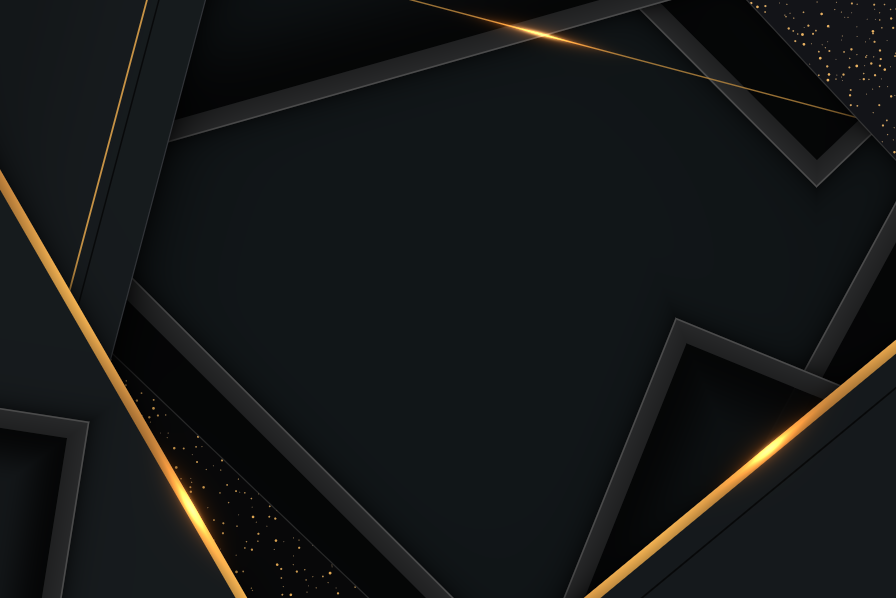
Write a Shadertoy shader that draws this background.

```glsl
const vec3 SLATE = vec3(0.066, 0.085, 0.094);
const vec3 PANEL = vec3(0.088, 0.104, 0.114);
const vec3 PIT = vec3(0.018, 0.020, 0.022);
const vec3 STEEL = vec3(0.145, 0.148, 0.152);
const vec3 GOLD = vec3(0.86, 0.63, 0.29);
const vec3 BRONZE = vec3(0.66, 0.43, 0.20);

// Signed distance to the line a-b, positive on its left
float side(vec2 p, vec2 a, vec2 b) {
    vec2 e = normalize(b - a);
    return e.x * (p.y - a.y) - e.y * (p.x - a.x);
}

float cover(float d, float px) {
    return clamp(d / px + 0.5, 0.0, 1.0);
}

float stroke(float d, float width, float px) {
    return clamp((width - abs(d)) / px + 0.5, 0.0, 1.0) * min(1.0, 2.0 * width / px);
}

vec3 shade(vec3 col, float d, float strength, float reach) {
    return col * (1.0 - strength * exp(min(d, 0.0) / reach));
}

// Steel border with a lit outer rim around a sunken interior
vec3 frame(vec3 col, float d, float depth, vec3 floorCol, float px) {
    const float width = 0.033;
    float inner = d - width;
    col = shade(col, d, 0.45, 0.018);
    vec3 sunken = mix(PIT, floorCol, smoothstep(0.0, depth, inner));
    col = mix(col, sunken, 0.92 * cover(inner, px));
    vec3 metal = STEEL * mix(1.08, 0.85, clamp(d / width, 0.0, 1.0));
    col = mix(col, metal, cover(d, px) * cover(-inner, px));
    return mix(col, vec3(0.34), 0.75 * stroke(d - 0.0015, 0.0013, px));
}

vec2 hash22(vec2 c) {
    vec3 q = fract(c.xyx * vec3(0.1031, 0.1030, 0.0973));
    q += dot(q, q.yzx + 33.33);
    return fract((q.xx + q.yz) * q.zy);
}

// Cellular scatter of small gold grains
vec3 grains(vec2 p, float cell, float density, float px) {
    vec2 id = floor(p / cell);
    vec2 spot = 0.2 + 0.6 * hash22(id);
    vec2 rnd = hash22(id + 71.0);
    float radius = mix(0.0008, 0.0023, rnd.y * rnd.y);
    float d = length(fract(p / cell) - spot) * cell - radius;
    vec3 tint = mix(vec3(0.38, 0.32, 0.25), GOLD, rnd.y);
    return tint * cover(d * -1.0, px) * step(rnd.x, density);
}

vec3 speckled(vec2 p, vec3 ground, float density, float px) {
    vec3 fine = grains(p, 0.013, density, px);
    return ground + max(fine, grains(p + 3.7, 0.021, density, px));
}

// Warm flare stretched along a direction
vec3 flare(vec2 p, vec2 centre, vec2 dir, float len, float thick) {
    vec2 e = normalize(dir);
    vec2 q = p - centre;
    float along = dot(q, e) / len;
    float across = (e.x * q.y - e.y * q.x) / thick;
    float halo = exp(-along * along - abs(across));
    float core = exp(-6.0 * along * along - 3.0 * across * across);
    return vec3(1.0, 0.48, 0.10) * halo * 0.65 + vec3(1.0, 0.85, 0.5) * core * 0.65;
}

vec3 goldTrim(vec3 col, float d, float width, float along, float px) {
    float t = clamp(d / width, 0.0, 1.0);
    vec3 metal = mix(BRONZE, GOLD, 0.6 + 0.4 * sin(along * 13.0));
    metal = mix(metal * 1.12, metal * 0.88, t);
    return mix(col, metal, cover(d, px) * cover(width - d, px));
}

void mainImage(out vec4 fragColor, in vec2 fragCoord) {
    vec2 p = fragCoord / iResolution.xy * vec2(1.5, 1.0);
    float px = 1.0 / iResolution.y;
    vec3 col = SLATE * (1.0 - 0.12 * smoothstep(0.3, 0.9, length(p - vec2(0.75, 0.5))));

    // Upper frames
    float chevron = min(side(p, vec2(1.074, 0.980), vec2(1.367, 0.686)),
                        side(p, vec2(1.367, 0.686), vec2(1.455, 0.770)));
    col = frame(col, chevron, 0.30, SLATE * 0.6, px);
    float topBar = side(p, vec2(0.283, 0.762), vec2(1.125, 1.0));
    col = frame(col, topBar, 0.16, SLATE * 0.8, px);

    // Fine gold ray ending at the speckled corner
    vec2 rayA = vec2(0.689, 1.0), rayB = vec2(1.436, 0.803);
    float ray = side(p, rayA, rayB);
    col = mix(col, GOLD * 0.85, 0.8 * stroke(ray, 0.0012, px));
    col += flare(p, vec2(0.904, 0.943), rayB - rayA, 0.09, 0.007);
    float corner = side(p, vec2(1.25, 1.0), vec2(1.5, 0.732));
    col = shade(col, corner, 0.5, 0.02);
    col = mix(col, speckled(p, vec3(0.075, 0.080, 0.095), 0.38, px), cover(corner, px));
    col = mix(col, vec3(0.26), 0.7 * stroke(corner, 0.001, px));

    // Right bar and lower right frame
    float rightBar = side(p, vec2(1.5, 0.664), vec2(1.27, 0.242));
    col = frame(col, rightBar, 0.25, SLATE * 0.5, px);
    float peak = min(side(p, vec2(1.131, 0.469), vec2(0.943, 0.0)),
                     side(p, vec2(1.410, 0.355), vec2(1.131, 0.469)));
    col = frame(col, peak, 0.12, SLATE * 0.75, px);

    // Lower right panel with gold trim
    vec2 trimA = vec2(1.5, 0.432), trimB = vec2(0.977, 0.0);
    float rightPanel = side(p, trimA, trimB);
    col = shade(col, rightPanel, 0.5, 0.02);
    col = mix(col, PANEL * 0.95, cover(rightPanel, px));
    col = mix(col, PIT, 0.85 * stroke(rightPanel - 0.062, 0.0015, px));
    col = goldTrim(col, rightPanel, 0.018, p.x, px);
    col += flare(p, vec2(1.287, 0.248), trimB - trimA, 0.08, 0.012);

    // Left bar over a speckled wedge
    float leftBar = side(p, vec2(0.760, 0.0), vec2(0.221, 0.537));
    col = frame(col, leftBar, 0.3, SLATE * 0.4, px);
    float wedge = side(p, vec2(0.617, 0.0), vec2(0.189, 0.408));
    col = mix(col, speckled(p, vec3(0.030, 0.032, 0.035), 0.3, px), cover(wedge, px));
    col = mix(col, vec3(0.22), 0.7 * stroke(wedge, 0.001, px));

    // Upper left panel with its seam and fine gold line
    float strip = side(p, vec2(0.1875, 0.408), vec2(0.344, 1.0));
    col = shade(col, strip, 0.6, 0.035);
    float seam = side(p, vec2(0.137, 0.512), vec2(0.266, 1.0));
    vec3 sheet = PANEL * mix(1.0, 0.85, smoothstep(0.0, 0.25, seam));
    col = mix(col, sheet, cover(strip, px));
    col = mix(col, vec3(0.25, 0.26, 0.28), 0.7 * stroke(strip, 0.001, px));
    col = mix(col, PIT, 0.8 * stroke(seam, 0.0013, px));
    float thread = side(p, vec2(0.117, 0.516), vec2(0.246, 1.0));
    col = mix(col, GOLD, 0.9 * stroke(thread, 0.0015, px));

    // Lower left panel with its frame and gold trim
    vec2 edgeA = vec2(0.414, 0.0), edgeB = vec2(0.0, 0.717);
    float leftPanel = side(p, edgeA, edgeB);
    col = shade(col, leftPanel, 0.45, 0.02);
    col = mix(col, PANEL, cover(leftPanel, px));
    float nook = min(side(p, vec2(0.150, 0.295), vec2(0.0, 0.318)),
                     side(p, vec2(0.1035, 0.0), vec2(0.150, 0.295)));
    col = frame(col, nook, 0.09, PANEL * 0.85, px);
    col = goldTrim(col, leftPanel, 0.017, p.y + 0.1, px);
    col += flare(p, vec2(0.320, 0.150), edgeB - edgeA, 0.08, 0.012);

    fragColor = vec4(min(col, 1.0), 1.0);
}
```
